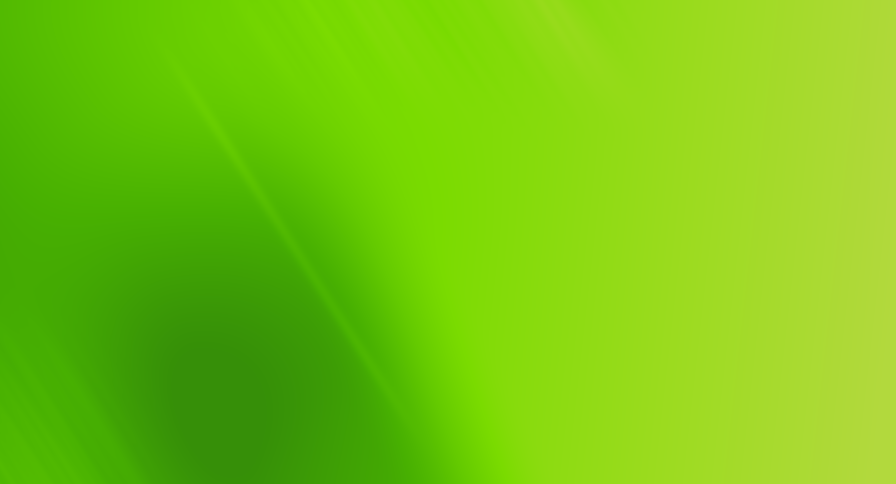
Give the GLSL for this background, as a Shadertoy shader.

```glsl
// Soft green backdrop: a tone field, brightening to the right, is sunk by a slanted
// shadow, lifted by blurred diagonal streaks, and coloured through a green ramp.
// All lengths are in canvas heights; "across" and "along" follow the slant.

const vec2 SLANT = vec2(0.546, -0.838);

const vec3 DEEP_GREEN  = vec3(0.21, 0.56, 0.03);
const vec3 LEAF_GREEN  = vec3(0.28, 0.69, 0.005);
const vec3 GRASS_GREEN = vec3(0.39, 0.79, 0.00);
const vec3 VIVID_LIME  = vec3(0.48, 0.86, 0.00);
const vec3 WARM_LIME   = vec3(0.61, 0.86, 0.12);
const vec3 PALE_LIME   = vec3(0.70, 0.85, 0.24);

vec2 hashGradient(vec2 cell) {
    vec2 h = vec2(dot(cell, vec2(127.1, 311.7)), dot(cell, vec2(269.5, 183.3)));
    return 2.0 * fract(sin(h) * 43758.5) - 1.0;
}

float gradientNoise(vec2 p) {
    vec2 i = floor(p), f = fract(p);
    vec2 u = f * f * f * (f * (f * 6.0 - 15.0) + 10.0);
    vec2 e = vec2(0.0, 1.0);
    float a = dot(hashGradient(i), f);
    float b = dot(hashGradient(i + e.yx), f - e.yx);
    float c = dot(hashGradient(i + e.xy), f - e.xy);
    float d = dot(hashGradient(i + e.yy), f - e.yy);
    return mix(mix(a, b, u.x), mix(c, d, u.x), u.y);
}

float bell(float x, float width) {
    return exp(-x * x / (width * width));
}

// Rises over lo.x..lo.y and falls over hi.x..hi.y
float window(float x, vec2 lo, vec2 hi) {
    return smoothstep(lo.x, lo.y, x) * (1.0 - smoothstep(hi.x, hi.y, x));
}

vec3 greenRamp(float t) {
    vec3 c = mix(DEEP_GREEN, LEAF_GREEN, clamp(t / 0.2, 0.0, 1.0));
    c = mix(c, GRASS_GREEN, clamp((t - 0.2) / 0.2, 0.0, 1.0));
    c = mix(c, VIVID_LIME, clamp((t - 0.4) / 0.18, 0.0, 1.0));
    c = mix(c, WARM_LIME, clamp((t - 0.58) / 0.22, 0.0, 1.0));
    return mix(c, PALE_LIME, clamp((t - 0.8) / 0.2, 0.0, 1.0));
}

// Broad light: brighter to the right, with a lift in the upper left
float baseTone(vec2 p) {
    float lift = smoothstep(0.5, 1.0, p.y) * (1.0 - smoothstep(0.6, 1.2, p.x));
    return 0.18 + 0.44 * p.x - 0.05 * (p.y - 0.5) + 0.12 * lift;
}

// Slanted shadow with a soft right edge and a darker core
float shadowTone(vec2 p, float across, float along) {
    float band = window(across + 0.12 * along, vec2(0.0, 0.5), vec2(0.72, 1.05));
    float core = bell(length((p - vec2(0.45, 0.30)) * vec2(1.0, 0.8)), 0.24);
    return 0.40 * band * smoothstep(-0.55, 0.25, along) + 0.07 * core;
}

// Thin ribs, a pale beam at the top and fine brushed streaks
float streakTone(vec2 p, float across, float along) {
    float rib = bell(across - 0.776, 0.012) * window(p.y, vec2(0.05, 0.3), vec2(0.7, 0.98));
    float cornerRib = bell(across - 0.238, 0.014) * (1.0 - smoothstep(0.2, 0.42, p.y));
    float beam = window(across, vec2(1.36, 1.49), vec2(1.50, 1.56)) * smoothstep(0.72, 1.0, p.y);

    float corner = 1.0 - smoothstep(0.05, 0.45, length(p));
    float top = smoothstep(0.65, 1.0, p.y) * window(p.x, vec2(0.3, 0.7), vec2(1.1, 1.4));
    float brushed = gradientNoise(vec2(across * 34.0, along * 1.6))
                  + 0.5 * gradientNoise(vec2(across * 75.0, along * 2.2 + 9.0));

    return 0.075 * rib + 0.03 * cornerRib + 0.10 * beam
         + 0.06 * corner + 0.07 * brushed * (top + corner);
}

void mainImage(out vec4 fragColor, in vec2 fragCoord) {
    vec2 p = fragCoord / iResolution.y;
    float along = dot(p, SLANT);
    float across = dot(p, vec2(-SLANT.y, SLANT.x));

    float tone = baseTone(p) - shadowTone(p, across, along) + streakTone(p, across, along);
    fragColor = vec4(greenRamp(tone), 1.0);
}
```
